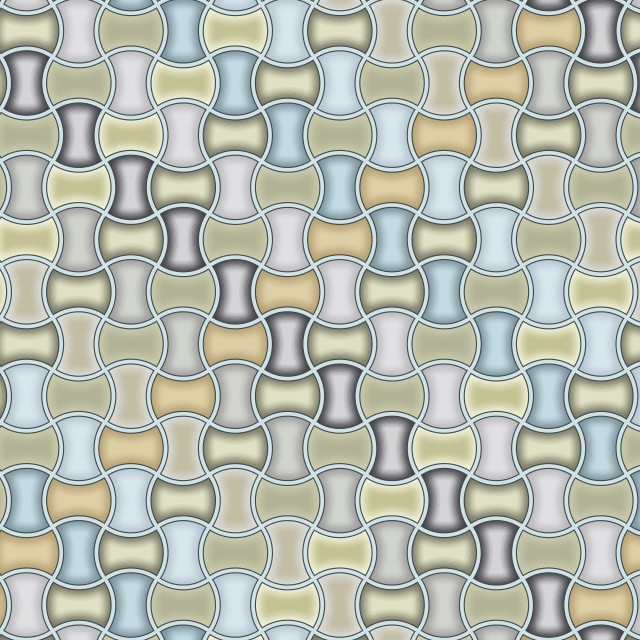
Write a Shadertoy shader that draws this pattern.

```glsl
// Interlocking spool-shaped mosaic tiles with pale grout and diagonal colour runs.
#define TILES 12.26                  // tiles across the canvas
#define OFFSET vec2(0.01, 0.09)      // shift of the grid, in tiles
#define BULGE 0.163                  // height of each curved side
#define GROUT_WIDTH 0.092
#define LINE_WIDTH 0.021
#define SHADE_DEPTH 0.25             // reach of the rim shading
#define SHADE_STEPS 9.0              // contour bands in the shading
#define GROUT_COLOR vec3(0.82, 0.885, 0.895)
#define LINE_COLOR vec3(0.24, 0.28, 0.29)

// Wide tiles, in order along the rising diagonals
const vec3 WIDE_CORE[6] = vec3[6](
    vec3(0.88, 0.88, 0.77), vec3(0.70, 0.70, 0.59), vec3(0.77, 0.76, 0.58),
    vec3(0.88, 0.88, 0.77), vec3(0.70, 0.70, 0.59), vec3(0.87, 0.81, 0.65));
const vec3 WIDE_RIM[6] = vec3[6](
    vec3(0.48, 0.48, 0.40), vec3(0.79, 0.79, 0.67), vec3(0.94, 0.94, 0.84),
    vec3(0.48, 0.48, 0.40), vec3(0.79, 0.79, 0.67), vec3(0.71, 0.63, 0.45));

// Tall tiles, in order along the falling diagonals
const vec3 TALL_CORE[6] = vec3[6](
    vec3(0.88, 0.88, 0.89), vec3(0.77, 0.86, 0.89), vec3(0.85, 0.90, 0.93),
    vec3(0.76, 0.74, 0.64), vec3(0.82, 0.83, 0.80), vec3(0.83, 0.83, 0.84));
const vec3 TALL_RIM[6] = vec3[6](
    vec3(0.73, 0.73, 0.74), vec3(0.49, 0.58, 0.62), vec3(0.71, 0.78, 0.82),
    vec3(0.86, 0.86, 0.84), vec3(0.62, 0.62, 0.62), vec3(0.27, 0.27, 0.29));

bool isWide(vec2 cell) {
    return mod(cell.x + cell.y, 2.0) < 0.5;
}

// Signed distances to a tile's convex sides (x) and concave sides (y)
vec2 spoolSides(vec2 p, vec2 cell) {
    vec2 q = abs(p - cell - 0.5);
    if (!isWide(cell)) q = q.yx;
    float radius = (0.25 + BULGE * BULGE) / (2.0 * BULGE);
    float back = radius - 0.5 - BULGE;
    return vec2(length(vec2(q.x + back, q.y)) - radius,
                radius - length(vec2(q.x, 1.0 + back - q.y)));
}

// Tile that owns the point, allowing for neighbours bulging into the cell
vec2 owningCell(vec2 p) {
    vec2 cell = floor(p);
    if (spoolSides(p, cell).y > 0.0) {
        vec2 side = sign(p - cell - 0.5);
        cell += isWide(cell) ? vec2(0.0, side.y) : vec2(side.x, 0.0);
    }
    return cell;
}

vec3 tileColor(vec2 cell, float shade) {
    if (isWide(cell)) {
        int i = int(mod(cell.x + cell.y, 12.0) * 0.5 + 0.1);
        return mix(WIDE_RIM[i], WIDE_CORE[i], shade);
    }
    int i = int(mod(cell.x - cell.y, 12.0) * 0.5);
    return mix(TALL_RIM[i], TALL_CORE[i], shade);
}

void mainImage(out vec4 fragColor, in vec2 fragCoord) {
    vec2 uv = vec2(fragCoord.x, iResolution.y - fragCoord.y) / iResolution.y;
    vec2 p = uv * TILES - OFFSET;
    float pixel = TILES / iResolution.y;

    vec2 cell = owningCell(p);
    vec2 sides = spoolSides(p, cell) + 0.5 * GROUT_WIDTH;
    float edge = max(sides.x, sides.y);

    // Soft rim shading, gently stepped into contours
    vec2 rise = smoothstep(-0.05, SHADE_DEPTH, -sides);
    float level = rise.x * rise.y * SHADE_STEPS;
    float shade = (floor(level) + smoothstep(0.3, 1.0, fract(level))) / SHADE_STEPS;

    // Tile, grout and the dark outline between them
    float grout = clamp(0.5 + edge / pixel, 0.0, 1.0);
    vec3 color = mix(tileColor(cell, shade), GROUT_COLOR, grout);
    float lineDist = abs(edge) - 0.5 * LINE_WIDTH;
    color = mix(color, LINE_COLOR, clamp(0.5 - lineDist / pixel, 0.0, 1.0));

    fragColor = vec4(color, 1.0);
}
```
